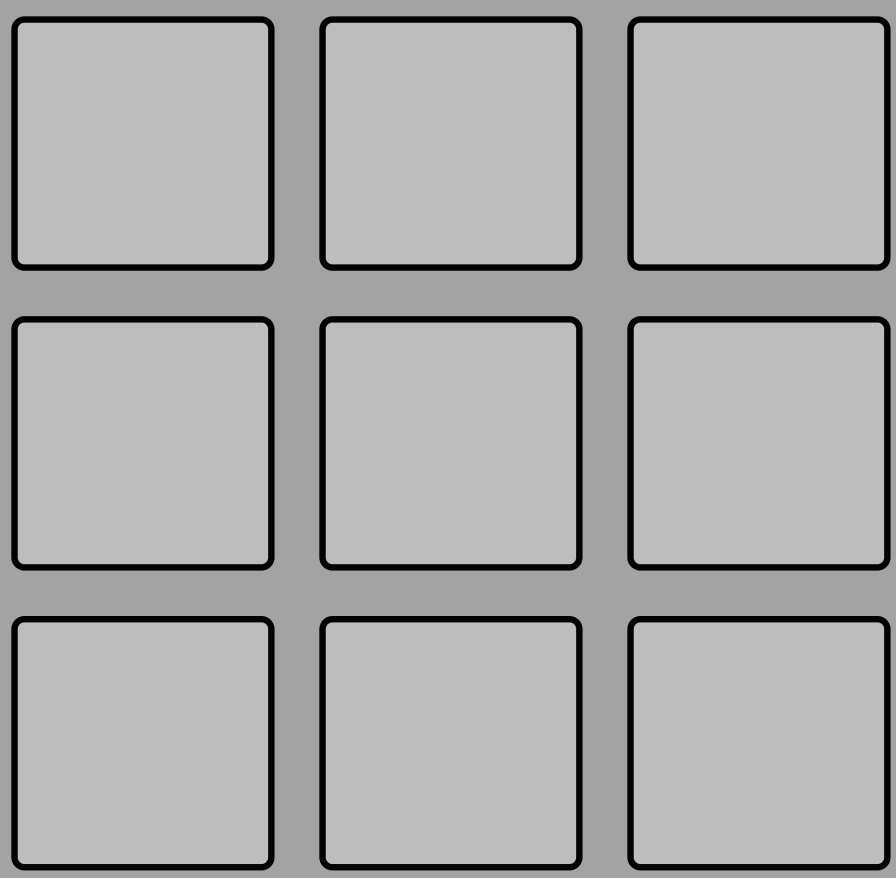
Write a Shadertoy shader that draws this pattern.

```glsl
// A grid of three by three pale grey tiles with rounded black outlines on a
// darker grey ground. One rounded-box distance, repeated at a fixed pitch,
// gives both the outline and the fill.

// Lengths are fractions of the canvas height.
const vec2  PITCH         = vec2(0.3508, 0.3415);  // spacing of tile centres
const vec2  FIRST_CENTRE  = vec2(0.1628, 0.1535);  // lower left tile
const vec2  HALF_SIZE     = vec2(0.1499, 0.1449);  // outer edge of the outline
const float CORNER_RADIUS = 0.0150;
const float LINE_WIDTH    = 0.0073;

const vec3 GROUND_COLOUR = vec3(0.640);
const vec3 LINE_COLOUR   = vec3(0.005);
const vec3 FILL_COLOUR   = vec3(0.742);

// Signed distance to a rounded box: negative inside.
float roundedBox(vec2 p, vec2 halfSize, float radius) {
    vec2 q = abs(p) - halfSize + radius;
    return length(max(q, 0.0)) + min(max(q.x, q.y), 0.0) - radius;
}

// Coverage of the region where the distance is negative, one pixel soft.
float coverage(float distanceToEdge, float pixel) {
    return clamp(0.5 - distanceToEdge / pixel, 0.0, 1.0);
}

void mainImage(out vec4 fragColor, in vec2 fragCoord) {
    float pixel = 1.0 / iResolution.y;
    vec2 position = fragCoord * pixel;

    // Repeat, with the origin at the centre of each tile
    vec2 local = (fract((position - FIRST_CENTRE) / PITCH + 0.5) - 0.5) * PITCH;
    float edge = roundedBox(local, HALF_SIZE, CORNER_RADIUS);

    // Ground, outline, fill
    vec3 colour = mix(GROUND_COLOUR, LINE_COLOUR, coverage(edge, pixel));
    colour = mix(colour, FILL_COLOUR, coverage(edge + LINE_WIDTH, pixel));

    fragColor = vec4(colour, 1.0);
}
```
